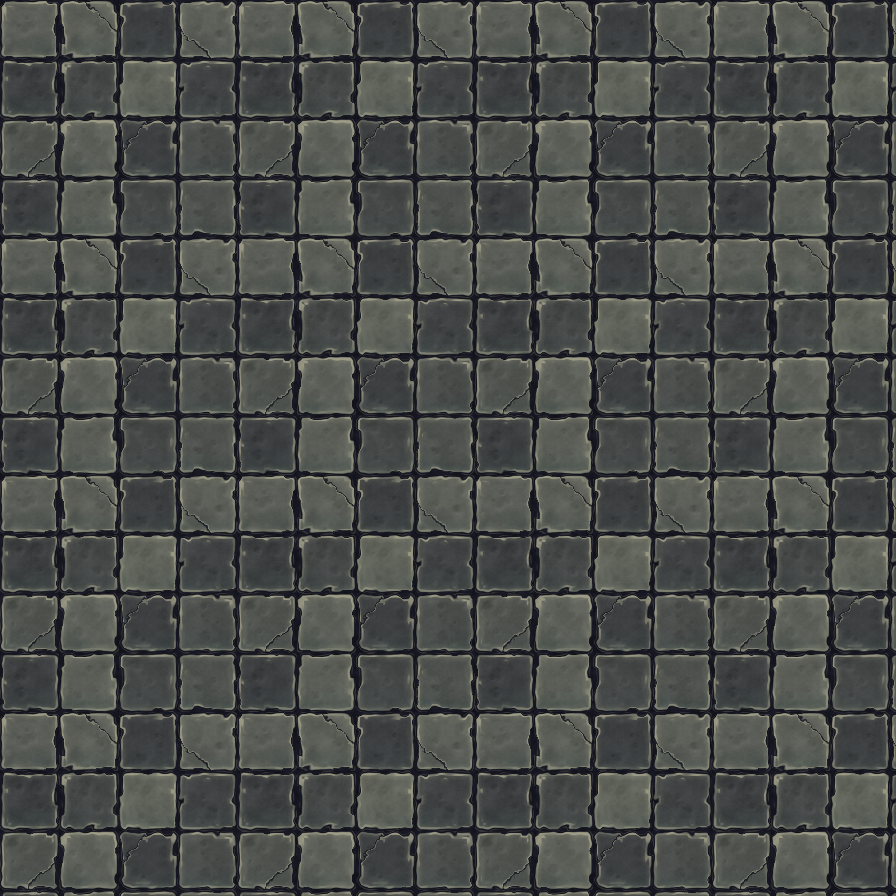
Reproduce this texture procedurally as a WebGL 2 fragment shader.

```glsl
#version 300 es
precision highp float;

uniform vec2 u_resolution;
out vec4 fragColor;

const float TILES = 15.1;
const float BLOCK = 4.0;
const vec3 GROUT = vec3(0.085, 0.085, 0.125);
const vec3 SLATE = vec3(0.215, 0.222, 0.235);
const vec3 SAGE = vec3(0.390, 0.400, 0.365);
const vec3 TEAL = vec3(0.220, 0.275, 0.270);
const vec3 RIM = vec3(0.640, 0.630, 0.540);

// Stone brightness inside the repeating block, top row first
const mat4 TONES = mat4(
    0.75, 0.85, 0.10, 0.80,
    0.15, 0.30, 1.00, 0.20,
    0.60, 0.85, 0.12, 0.42,
    0.10, 0.85, 0.30, 0.55);

// Cracked corner: 0 none, 1 top left, 2 top right, 3 bottom left, 4 bottom right
const mat4 CRACKS = mat4(
    0.0, 2.0, 0.0, 3.0,
    0.0, 0.0, 0.0, 0.0,
    4.0, 0.0, 1.0, 0.0,
    0.0, 0.0, 0.0, 0.0);

float hash(vec2 p) {
    return fract(sin(dot(p, vec2(127.1, 311.7))) * 43758.5453);
}

float noise(vec2 p) {
    vec2 i = floor(p), f = fract(p);
    vec2 u = f * f * (3.0 - 2.0 * f);
    return mix(mix(hash(i), hash(i + vec2(1, 0)), u.x),
               mix(hash(i + vec2(0, 1)), hash(i + vec2(1, 1)), u.x), u.y);
}

float fbm(vec2 p) {
    return 0.55 * noise(p) + 0.3 * noise(p * 2.1 + 7.3) + 0.15 * noise(p * 4.3 + 2.9);
}

float roundBox(vec2 p, float halfSize, float radius) {
    vec2 q = abs(p) - halfSize + radius;
    return length(max(q, 0.0)) + min(max(q.x, q.y), 0.0) - radius;
}

float stroke(float d, float width, float px) {
    return 1.0 - smoothstep(width - 0.6 * px, width + 0.6 * px, abs(d));
}

// Worn tile outline: a rounded square with wobble and bitten-off chips
float tileEdge(vec2 uv, vec2 seed) {
    float wobble = (noise(uv * 9.0 + seed) - 0.5) * 0.035;
    float chips = smoothstep(0.58, 0.80, noise(uv * 6.0 + seed + 31.0)) * 0.055;
    return roundBox(uv - 0.5, 0.468, 0.075) + wobble + chips;
}

// Signed distance to a jagged diagonal across one corner
float crackLine(vec2 uv, vec2 corner, vec2 seed) {
    vec2 q = abs(uv - corner);
    return (q.x + q.y - 0.56) * 0.7 + (fbm(uv * 8.0 + seed) - 0.5) * 0.20;
}

// Shallow pits, dark toward the light and pale on the far lip
float craters(vec2 uv, vec2 seed) {
    float shade = 0.0;
    for (int i = 0; i < 4; i++) {
        vec2 s = seed + float(i) * 5.7;
        vec2 centre = 0.2 + 0.6 * vec2(hash(s), hash(s + 1.3));
        float radius = mix(0.02, 0.11, hash(s + 2.6));
        vec2 q = (uv - centre) / radius;
        float r = length(q);
        float ring = exp(-7.0 * (r - 0.9) * (r - 0.9));
        shade += ring * dot(q, vec2(0.5, 0.8)) * 0.030 - 0.025 * exp(-r * r * 2.0);
    }
    return shade;
}

vec3 stoneColour(vec2 uv, vec2 seed, float tone, float edge) {
    vec3 colour = mix(SLATE, SAGE, tone);
    float low = smoothstep(0.45, 1.0, uv.y) * fbm(uv * 3.0 + seed);
    colour = mix(colour, TEAL, low * 0.65);
    colour *= 1.0 + (fbm(uv * 4.0 + seed + 13.0) - 0.5) * 0.26;
    colour += (noise(uv * 38.0 + seed) - 0.5) * 0.022;
    colour += craters(uv, seed);
    return colour + vec3(0.055, 0.055, 0.040) * smoothstep(-0.13, -0.02, edge);
}

void main() {
    vec2 p = gl_FragCoord.xy / u_resolution;
    p = vec2(p.x, 1.0 - p.y) * TILES;
    float px = TILES / min(u_resolution.x, u_resolution.y);
    vec2 uv = fract(p);
    vec2 id = mod(floor(p), BLOCK);
    vec2 seed = id * 17.0 + 3.0;
    ivec2 cell = ivec2(id);

    float edge = tileEdge(uv, seed);
    float inside = 1.0 - smoothstep(-0.6 * px, 0.6 * px, edge);
    vec3 stone = stoneColour(uv, seed, TONES[cell.y][cell.x], edge);

    // Pale broken rim, strongest along the top
    float wear = smoothstep(0.25, 0.75, noise(uv * 7.0 + seed + 53.0));
    float lit = mix(0.75, 0.45, uv.y) * (0.3 + 0.9 * wear);
    stone = mix(stone, RIM, stroke(edge + 0.022, 0.016, px) * lit);

    // Dark crack with a lit lip
    float code = CRACKS[cell.y][cell.x] - 1.0;
    float crack = crackLine(uv, vec2(mod(code, 2.0), floor(code / 2.0)), seed);
    float cracked = step(0.0, code);
    stone = mix(stone, RIM, cracked * 0.5 * stroke(crack - 0.026, 0.012, px));
    stone = mix(stone, GROUT, cracked * 0.85 * stroke(crack, 0.014, px));

    // Grout with faint splinters along the stones
    float splinter = stroke(edge - 0.030, 0.008, px) * wear;
    vec3 grout = GROUT * (0.75 + 0.5 * noise(uv * 12.0 + seed));
    grout = mix(grout, RIM, 0.25 * splinter);

    fragColor = vec4(mix(grout, stone, inside), 1.0);
}
```
